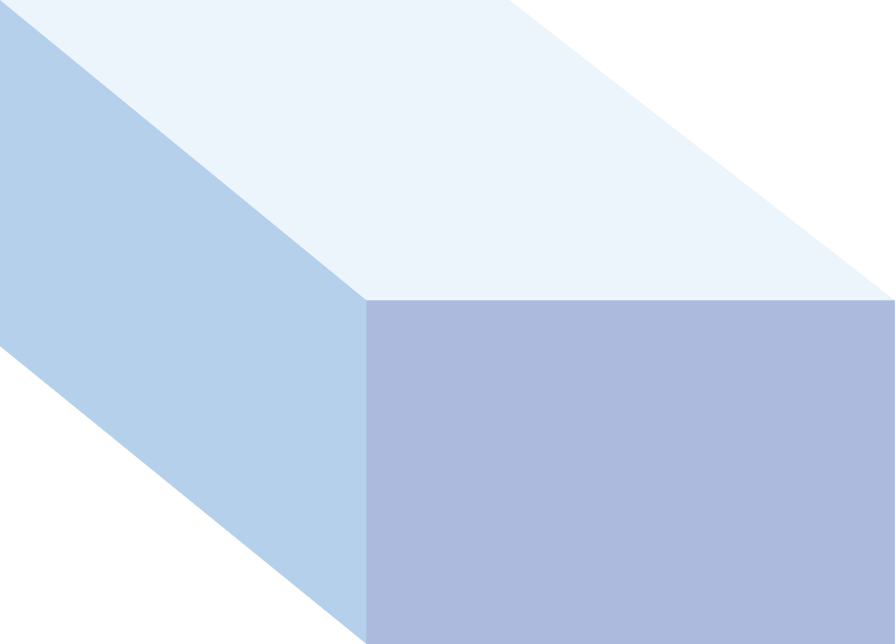
Reproduce this background procedurally as a Shadertoy shader.

```glsl
const vec3 BACKDROP = vec3(1.0);
const vec3 TOP_FACE = vec3(0.929, 0.961, 0.988);
const vec3 SIDE_FACE = vec3(0.706, 0.816, 0.918);
const vec3 FRONT_FACE = vec3(0.671, 0.729, 0.867);

// Corners as fractions of the canvas
const vec2 FRONT_MIN = vec2(0.4089, 0.0);
const vec2 FRONT_MAX = vec2(0.9987, 0.5337);
const vec2 RIDGE_START = vec2(0.0, 1.0);
const vec2 BASE_START = vec2(0.0, 0.4625);
const vec2 TOP_START = vec2(0.5685, 1.0);

// Smooth coverage of the area below the line from a to b (left to right)
float below(vec2 point, vec2 a, vec2 b) {
    vec2 along = normalize((b - a) * iResolution.xy);
    vec2 offset = (point - a) * iResolution.xy;
    float dist = along.y * offset.x - along.x * offset.y;
    return clamp(dist + 0.5, 0.0, 1.0);
}

// Smooth coverage of the area left of a vertical edge
float leftOf(float x, float edge) {
    return clamp((edge - x) * iResolution.x + 0.5, 0.0, 1.0);
}

void mainImage(out vec4 fragColor, in vec2 fragCoord) {
    vec2 uv = fragCoord / iResolution.xy;
    vec2 frontTopLeft = vec2(FRONT_MIN.x, FRONT_MAX.y);
    float insideRight = leftOf(uv.x, FRONT_MAX.x);

    // Top, then side, each overlapping the one behind
    vec3 color = mix(BACKDROP, TOP_FACE, below(uv, TOP_START, FRONT_MAX) * insideRight);
    color = mix(color, SIDE_FACE, below(uv, RIDGE_START, frontTopLeft));

    // Empty space under the receding lower edge
    color = mix(color, BACKDROP, below(uv, BASE_START, FRONT_MIN));

    // Front face
    float front = below(uv, frontTopLeft, FRONT_MAX) * insideRight
                * (1.0 - leftOf(uv.x, FRONT_MIN.x));
    color = mix(color, FRONT_FACE, front);

    fragColor = vec4(color, 1.0);
}
```
